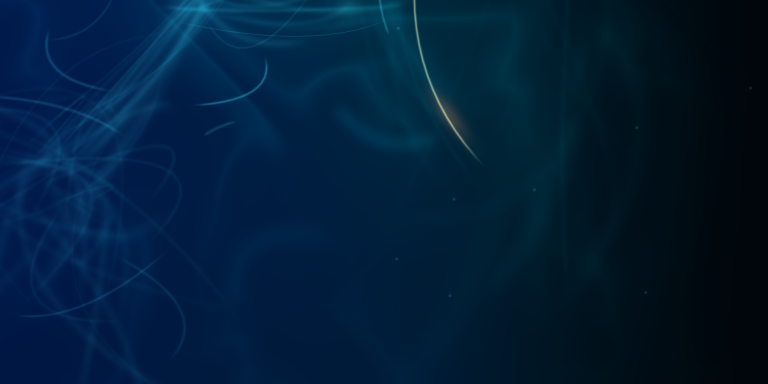
Give the GLSL for this background, as a WebGL 2 fragment shader.

```glsl
#version 300 es
precision highp float;
// Fine glowing strands adrift in deep blue water that darkens to the right.
// Strands are quadratic curves, alone or in hashed bundles; layered sines
// give the blurred wisps and a jittered cell grid gives the drifting motes.
uniform vec2 u_resolution;
out vec4 fragColor;

const vec3 BLUE = vec3(0.0, 0.098, 0.290);
const vec3 NAVY = vec3(0.0, 0.112, 0.250);
const vec3 TEAL = vec3(0.0, 0.105, 0.175);
const vec3 ABYSS = vec3(0.0, 0.025, 0.045);
const vec3 CYAN = vec3(0.13, 0.48, 0.47);
const vec3 HAZE = vec3(0.0, 0.30, 0.32);
const vec3 GOLD = vec3(0.46, 0.40, 0.25);
const vec3 EMBER = vec3(0.34, 0.13, 0.03);

vec2 hash2(vec2 p) {
  vec3 q = fract(p.xyx * vec3(0.1031, 0.1030, 0.0973));
  q += dot(q, q.yzx + 33.33);
  return fract((q.xx + q.yz) * q.zy);
}

float glow(vec2 p, vec2 center, vec2 size) {
  vec2 d = (p - center) / size;
  return exp(-dot(d, d));
}

// Soft line along a curve, fading toward both ends.
float strand(vec2 p, vec2 a, vec2 b, vec2 c, float width) {
  const float STEPS = 14.0;
  float best = 1e3, along = 0.0;
  vec2 start = a;
  for (float i = 1.0; i <= STEPS; i++) {
    float t = i / STEPS;
    vec2 end = mix(mix(a, b, t), mix(b, c, t), t), d = end - start, r = p - start;
    float h = clamp(dot(r, d) / dot(d, d), 0.0, 1.0);
    r -= d * h;
    if (dot(r, r) < best) {
      best = dot(r, r);
      along = (i - 1.0 + h) / STEPS;
    }
    start = end;
  }
  float w = max(width, 0.6 / u_resolution.y);
  float fade = smoothstep(0.0, 0.15, along) * smoothstep(1.0, 0.8, along);
  return exp(-best / (w * w)) * fade * min(1.0, width / w);
}

// Strands scattered around one guiding curve, sharp and blurred mixed.
float bundle(vec2 p, vec2 a, vec2 b, vec2 c, float spread, float blur, float seed) {
  float sum = 0.0;
  for (float i = 0.0; i < 12.0; i++) {
    vec2 id = vec2(i * 3.7, seed), rnd = hash2(id + 73.0);
    vec2 j = hash2(id) - 0.5, k = hash2(id + 17.0) - 0.5, m = hash2(id + 41.0) - 0.5;
    float width = blur * mix(0.25, 2.0, rnd.x * rnd.x);
    sum += strand(p, a + j * spread, b + k * spread * 2.2, c + m * spread * 2.0, width)
         * mix(0.3, 1.0, rnd.y);
  }
  return sum;
}

// Folded ridges of sine-warped space.
float wisps(vec2 p) {
  vec2 q = p * 6.0;
  for (float f = 1.0; f < 6.0; f++)
    q += 0.9 / f * sin(q.yx * f * 0.8 + vec2(1.7, 4.1) * f);
  float ridge = 1.0 - abs(sin(q.x * 1.3 + q.y * 0.7));
  return ridge * ridge * (0.6 + 0.4 * sin(q.y * 1.4 + 0.8));
}

float motes(vec2 p, float scale) {
  vec2 cell = floor(p * scale), rnd = hash2(cell + 5.0);
  float d = length(fract(p * scale) - 0.2 - 0.6 * rnd) / scale;
  return smoothstep(0.006, 0.001, d) * step(0.78, hash2(cell + 29.0).x);
}

void main() {
  vec2 p = gl_FragCoord.xy / u_resolution * vec2(2.0, 1.0);
  // Water
  vec3 color = mix(BLUE, NAVY, smoothstep(0.0, 0.85, p.x));
  color = mix(color, TEAL, smoothstep(0.65, 1.4, p.x + 0.3 * (p.y - 0.5)));
  color = mix(color, ABYSS, smoothstep(1.15, 2.02, p.x));
  color *= mix(0.92, 1.0, smoothstep(0.0, 0.55, p.y));
  color += HAZE * 0.15 * glow(p, vec2(1.14, 0.85), vec2(0.38, 0.35));
  color += HAZE * 0.18 * glow(p, vec2(0.65, 0.98), vec2(0.38, 0.16));
  color += HAZE * wisps(p) * (0.09 + 0.12 * glow(p, vec2(0.8, 0.75), vec2(0.9, 0.4)))
         * smoothstep(2.1, 1.3, p.x);
  // Blurred folds
  float fold = 0.20 * strand(p, vec2(0.86, 0.74), vec2(1.0, 0.56), vec2(1.16, 0.66), 0.022);
  fold += 0.10 * strand(p, vec2(0.62, 0.18), vec2(0.56, 0.44), vec2(0.90, 0.38), 0.03);
  fold += 0.10 * strand(p, vec2(1.50, 0.72), vec2(1.46, 0.46), vec2(1.25, 0.20), 0.03);
  fold += 0.08 * bundle(p, vec2(0.98, 1.08), vec2(1.0, 0.80), vec2(1.26, 0.60), 0.12, 0.020, 2.0);
  fold += 0.07 * bundle(p, vec2(1.45, 1.1), vec2(1.52, 0.65), vec2(1.32, 0.25), 0.45, 0.028, 8.0);
  // Tresses: upper left sweep, top edge, left side curls
  float hair = 0.13 * bundle(p, vec2(0.57, 1.08), vec2(0.42, 0.84), vec2(0.16, 0.62), 0.10, 0.012, 1.0);
  hair += 0.10 * bundle(p, vec2(0.36, 0.80), vec2(0.15, 0.68), vec2(0.03, 0.30), 0.26, 0.012, 4.0);
  hair += 0.18 * bundle(p, vec2(0.48, 1.02), vec2(0.72, 0.88), vec2(0.97, 1.02), 0.15, 0.006, 6.0);
  hair += 0.09 * bundle(p, vec2(0.18, 0.58), vec2(0.04, 0.30), vec2(0.32, 0.12), 0.36, 0.010, 9.0);
  hair += 0.11 * bundle(p, vec2(-0.08, 0.62), vec2(0.40, 0.66), vec2(0.12, 0.34), 0.30, 0.007, 12.0);
  hair += 0.20 * glow(p, vec2(0.49, 0.97), vec2(0.05, 0.07));
  hair += 0.25 * glow(p, vec2(0.91, 0.98), vec2(0.035, 0.03));
  // Single strands
  hair += 0.55 * strand(p, vec2(0.49, 0.725), vec2(0.73, 0.735), vec2(0.688, 0.86), 0.003);
  hair += 0.16 * strand(p, vec2(0.30, 1.02), vec2(0.25, 0.90), vec2(0.12, 0.895), 0.003);
  hair += 0.30 * strand(p, vec2(0.13, 0.93), vec2(0.08, 0.79), vec2(0.31, 0.760), 0.004);
  hair += 0.25 * strand(p, vec2(-0.05, 0.75), vec2(0.20, 0.74), vec2(0.33, 0.64), 0.004);
  hair += 0.27 * strand(p, vec2(0.53, 0.645), vec2(0.56, 0.67), vec2(0.62, 0.685), 0.004);
  hair += 0.22 * strand(p, vec2(0.03, 0.18), vec2(0.22, 0.15), vec2(0.45, 0.36), 0.003);
  hair += 0.16 * strand(p, vec2(0.29, 0.34), vec2(0.58, 0.19), vec2(0.43, 0.05), 0.004);
  hair += 0.40 * strand(p, vec2(0.985, 1.04), vec2(0.99, 0.96), vec2(1.015, 0.905), 0.003);
  color += HAZE * fold + CYAN * hair;
  // Lit strand with its warm glint
  vec2 slant = mat2(0.8, 0.6, 0.6, -0.8) * (p - vec2(1.17, 0.70));
  color += EMBER * 0.7 * glow(slant, vec2(0.0), vec2(0.022, 0.07));
  color += GOLD * strand(p, vec2(1.083, 1.10), vec2(1.050, 0.78), vec2(1.268, 0.560), 0.003);
  color += CYAN * 0.28 * motes(p, 7.0) * smoothstep(0.7, 1.1, p.x);
  fragColor = vec4(color, 1.0);
}
```
